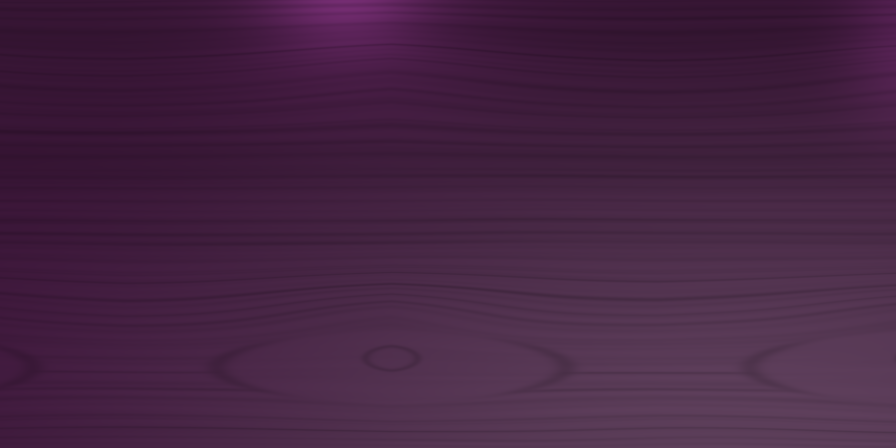
Write a Shadertoy shader that draws this texture.

```glsl
// Dark purple wood grain with knots, lit by magenta glows along the top and right.

const float PERIOD = 0.595;                 // horizontal repeat of the grain
const vec2 KNOT = vec2(0.437, 0.2);         // centre of the main knot

float hash(float n) { return fract(sin(n * 91.37) * 4375.85); }

float noise(vec2 p) {
    vec2 i = floor(p), f = fract(p);
    f = f * f * (3.0 - 2.0 * f);
    float n = i.x + i.y * 57.0;
    return mix(mix(hash(n), hash(n + 1.0), f.x),
               mix(hash(n + 57.0), hash(n + 58.0), f.x), f.y);
}

float bell(float d, float width) { return exp(-d * d / (width * width)); }

float glow(vec2 p, vec2 centre, vec2 size) {
    vec2 d = (p - centre) / size;
    return exp(-dot(d, d));
}

// Horizontal offset from the nearest knot column
float columnOffset(float x) {
    return mod(x - KNOT.x + 0.5 * PERIOD, PERIOD) - 0.5 * PERIOD;
}

// Height of the grain after removing its bends around the knot columns
float grainHeight(vec2 p) {
    float dx = columnOffset(p.x);
    float crest = exp(-abs(dx) * 7.0) * 0.4 + 0.6 * bell(dx, 0.16);
    float bend = 0.045 * bell(p.y - 0.84, 0.13)
               + 0.055 * bell(p.y - 0.32, 0.085)
               - 0.022 * bell(p.y - 0.09, 0.06);
    float wobble = 0.008 * (noise(p * vec2(5.0, 7.0)) - 0.5);
    return p.y - bend * crest + wobble;
}

// Irregular thin lines, one per row, of varied width and strength
float grainLines(float h, float x, float rows, float seed) {
    float row = floor(h * rows);
    float shade = 0.0;
    for (int k = -1; k <= 1; k++) {
        float id = row + float(k) + seed;
        float centre = (row + float(k) + 0.2 + 0.6 * hash(id)) / rows;
        float width = mix(0.0025, 0.006, hash(id + 31.0));
        float strength = mix(0.25, 1.0, hash(id + 67.0));
        float fade = 0.5 + 0.5 * noise(vec2(x * 3.0, id * 3.0));
        shade += strength * fade * bell(h - centre, width);
    }
    return min(shade, 1.0);
}

// Broad dark bands between the lines
float grainBands(float h) {
    return bell(h - 0.91, 0.03) + bell(h - 0.63, 0.045)
         + 0.5 * bell(h - 0.48, 0.02) + 0.4 * bell(h - 0.04, 0.02);
}

// Signed size of a pointed oval, zero on its outline
float oval(vec2 d, vec2 radius, float power) {
    vec2 q = pow(abs(d) / radius, vec2(power, 2.0));
    return q.x + q.y - 1.0;
}

// Lens rings, dark at their tips, and the small inner ring
float knotRings(vec2 d) {
    float tips = smoothstep(0.09, 0.19, abs(d.x));
    float lens = bell(oval(d + vec2(0.0, 0.02), vec2(0.195, 0.085), 1.5), 0.1);
    float eye = bell(oval(d, vec2(0.029, 0.027), 1.6), 0.3);
    return lens * mix(0.15, 0.9, tips) + eye * 0.85;
}

vec3 woodBase(vec2 p) {
    float d = length((p - vec2(0.85, 0.0)) / vec2(0.8, 0.75));
    vec3 light = vec3(0.37, 0.25, 0.36);
    vec3 dark = vec3(0.215, 0.085, 0.205);
    vec3 colour = mix(light, dark, smoothstep(0.0, 1.4, d));
    return colour + vec3(0.022, 0.0, 0.022) * glow(p, vec2(0.0, 0.2), vec2(0.35, 0.5));
}

void mainImage(out vec4 fragColor, in vec2 fragCoord) {
    vec2 p = fragCoord / iResolution.xy;
    vec2 d = vec2(columnOffset(p.x), p.y - KNOT.y);

    // Lighting
    vec3 colour = woodBase(p);
    colour += vec3(0.17, 0.065, 0.17) * glow(p, vec2(0.385, 1.0), vec2(0.085, 0.11));
    colour += vec3(0.07, 0.025, 0.07) * glow(p, vec2(0.4, 0.97), vec2(0.17, 0.26));
    colour += vec3(0.13, 0.045, 0.13) * glow(p, vec2(1.02, 0.93), vec2(0.075, 0.22));

    // Grain, left out inside the lens
    float h = grainHeight(p);
    float outside = smoothstep(-0.1, 0.25, oval(d + vec2(0.0, 0.02), vec2(0.195, 0.085), 1.5));
    float lines = grainLines(h, p.x, 32.0, 5.0) + 0.4 * grainLines(h, p.x, 57.0, 140.0);
    float fibre = noise(vec2(p.x * 6.0, h * 150.0)) - 0.5;
    colour *= 1.0 - 0.17 * lines * outside;
    colour *= 1.0 - 0.07 * grainBands(h);
    colour *= 1.0 - 0.16 * knotRings(d);
    colour *= 1.0 + 0.03 * fibre;

    fragColor = vec4(colour, 1.0);
}
```
